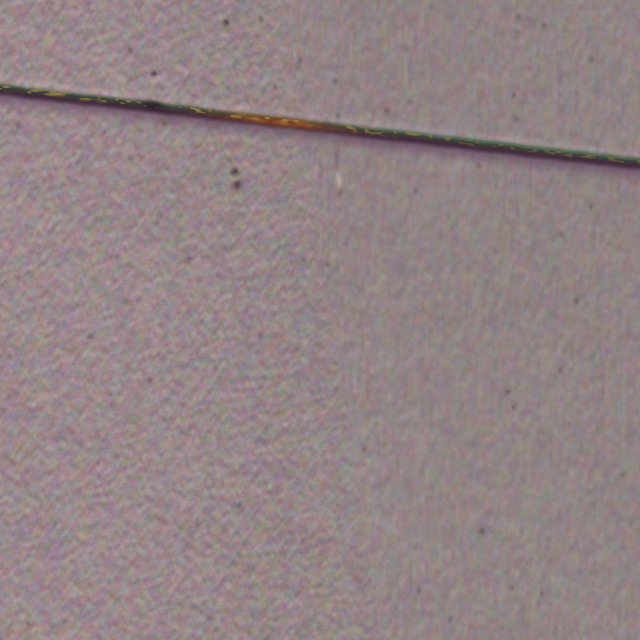
This texture is drawn by a Shadertoy shader. Its source:

```glsl
float hash(vec2 p) {
    return fract(sin(dot(p, vec2(127.1, 311.7))) * 43758.5453);
}

float noise(vec2 p) {
    vec2 i = floor(p), f = fract(p);
    f = f * f * (3.0 - 2.0 * f);
    return mix(mix(hash(i), hash(i + vec2(1, 0)), f.x),
               mix(hash(i + vec2(0, 1)), hash(i + vec2(1, 1)), f.x), f.y);
}

// Centred noise in two octaves
float grain(vec2 p) {
    return 0.65 * noise(p) + 0.35 * noise(p * 2.1 + 17.3) - 0.5;
}

float blob(vec2 offset, vec2 radius) {
    vec2 q = offset / radius;
    return exp(-dot(q, q));
}

// Mottled plaster, rough and slanted at left, finer and upright at right
vec3 plaster(vec2 p) {
    float right = smoothstep(0.42, 0.62, p.x + 0.15 * (p.y - 0.5));
    vec3 col = mix(vec3(0.605, 0.537, 0.550), vec3(0.563, 0.513, 0.515), smoothstep(0.0, 0.85, p.x));
    col += 0.018 * grain(p * 7.0) + 0.012 * (0.4 - p.y) * p.x;

    vec2 slanted = mat2(0.82, 0.57, -0.57, 0.82) * p * vec2(1.0, 1.15);
    vec2 q = mix(slanted * vec2(150, 105), p * vec2(150, 95), step(0.5, right));
    float relief = grain(q) - grain(q + vec2(0.7, -0.9));
    vec3 tint = vec3(grain(q * 0.8 + 31.0), grain(q * 0.8 + 67.0), grain(q * 0.8 + 103.0));
    col += mix(0.085, 0.045, right) * relief;
    col += mix(0.12, 0.085, right) * tint;
    return col + 0.035 * grain(p * 65.0 + 9.0);
}

// Sparse faint pits, one candidate per cell
float pits(vec2 p) {
    vec2 cell = floor(p * 18.0);
    vec2 centre = 0.2 + 0.6 * vec2(hash(cell + 3.1), hash(cell + 8.7));
    float present = step(0.9, hash(cell + 21.0));
    return present * blob(fract(p * 18.0) - centre, vec2(0.07, 0.09));
}

void mainImage(out vec4 fragColor, in vec2 fragCoord) {
    vec2 p = fragCoord / iResolution.xy;
    vec3 col = plaster(p);

    // Dark stains: position and radius
    vec3 stains[11] = vec3[](
        vec3(0.354, 0.965, 0.005), vec3(0.241, 0.885, 0.005), vec3(0.367, 0.732, 0.006),
        vec3(0.371, 0.711, 0.007), vec3(0.257, 0.808, 0.005), vec3(0.604, 0.827, 0.005),
        vec3(0.141, 0.474, 0.005), vec3(0.793, 0.387, 0.005), vec3(0.373, 0.211, 0.005),
        vec3(0.753, 0.170, 0.006), vec3(0.295, 0.595, 0.005));
    float stain = 0.3 * pits(p);
    for (int i = 0; i < 11; i++) {
        float strength = i < 4 ? 0.75 : 0.4;
        vec2 wobble = 0.004 * vec2(grain(p * 150.0), grain(p * 150.0 + 40.0));
        stain = max(stain, strength * blob(p - stains[i].xy + wobble, vec2(stains[i].z)));
    }
    col = mix(col, vec3(0.26, 0.18, 0.23), stain);
    col += vec3(0.12, -0.03, -0.03) * blob(p - vec2(0.654, 0.501), vec2(0.005));

    // Upright scratch below the seam
    float scratchX = p.x - 0.528 - 0.002 * sin(p.y * 90.0);
    col -= 0.10 * blob(vec2(scratchX, p.y - 0.752), vec2(0.004, 0.020));
    col += 0.13 * blob(vec2(scratchX, p.y - 0.718), vec2(0.004, 0.012));
    col -= 0.10 * blob(vec2(scratchX - 0.003, p.y - 0.700), vec2(0.004, 0.007));

    // Seam: pale lip, purple shadow, dark core, green upper fringe
    float d = p.y - (0.861 - 0.117 * p.x) + 0.002 * grain(vec2(p.x * 45.0, 2.0));
    col += 0.045 * blob(vec2(d - 0.014, 0), vec2(0.006, 1));
    float shadow = smoothstep(-0.036, -0.006, d) * (1.0 - smoothstep(0.0, 0.006, d));
    col = mix(col, vec3(0.36, 0.25, 0.36), 0.62 * shadow);
    float core = smoothstep(-0.014, -0.004, d) * (1.0 - smoothstep(0.003, 0.010, d));
    vec3 coreColor = mix(vec3(0.24, 0.15, 0.22), vec3(0.22, 0.27, 0.20), smoothstep(-0.006, 0.006, d));
    col = mix(col, coreColor, 0.93 * core);
    float fringe = blob(vec2(d - 0.007, 0), vec2(0.003, 1));
    col = mix(col, vec3(0.29, 0.42, 0.33), fringe * mix(0.25, 0.65, smoothstep(0.45, 0.75, p.x)));

    // Rust patch and ochre flecks inside the seam
    float rust = blob(vec2(p.x - 0.435, d), vec2(0.085, 0.007));
    vec3 rustColor = mix(vec3(0.48, 0.22, 0.11), vec3(0.70, 0.40, 0.16), noise(p * vec2(90, 190)));
    col = mix(col, rustColor, 0.9 * rust);
    float fleck = smoothstep(0.55, 0.85, noise(vec2(p.x * 110.0, d * 260.0 + 5.0)));
    fleck *= blob(vec2(d - 0.003, 0), vec2(0.005, 1)) * mix(0.75, 0.4, smoothstep(0.4, 0.8, p.x));
    col = mix(col, vec3(0.66, 0.54, 0.30), fleck);

    // Dark knot on the seam
    col = mix(col, vec3(0.15, 0.10, 0.15), 0.85 * blob(vec2(p.x - 0.238, d - 0.003), vec2(0.016, 0.007)));

    fragColor = vec4(clamp(col, 0.0, 1.0), 1.0);
}
```
